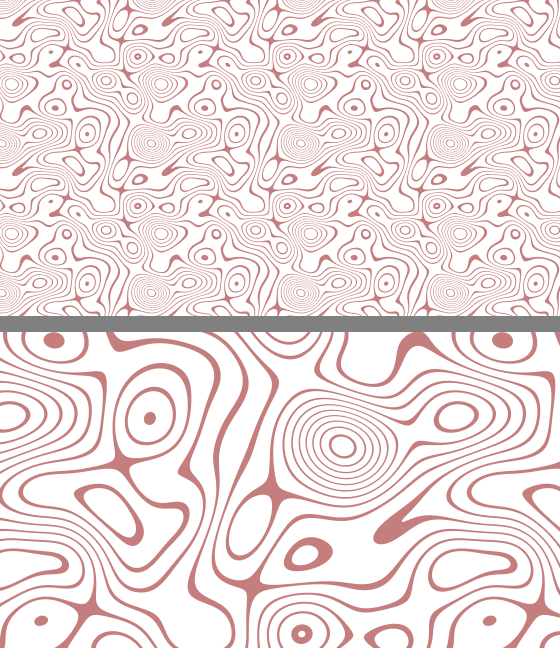
Top: the whole. Bottom: its middle third, enlarged.
This pattern is drawn by a WebGL 2 fragment shader. Its source:

```glsl
#version 300 es
precision highp float;
// Seamless topographic contour pattern: a tiling height field, made of smooth
// hashed hills and hollows, is sliced at even levels. Each line is a band of
// heights, so it is hairline on steep slopes and swells on flats and saddles.

uniform vec2 u_resolution;
out vec4 fragColor;

const float TILES_ACROSS = 3.746;   // repeats over the canvas width
const int   CELLS        = 6;       // hills per tile side
const float HILL_RADIUS  = 0.44;    // Gaussian sigma, in cells
const float LEVELS       = 6.2;     // contour levels per unit of height
const float INK_SHARE    = 0.21;    // part of each level covered by the line
const uint  SEED         = 17u;
const vec3  PAPER        = vec3(1.0);
const vec3  INK          = vec3(0.77, 0.495, 0.49);

// Three random values in 0..1 for one cell
vec3 hash3(ivec2 cell) {
    uvec3 v = uvec3(uvec2(cell), SEED) * 1664525u + 1013904223u;
    for (int i = 0; i < 2; i++) {
        v.x += v.y * v.z;
        v.y += v.z * v.x;
        v.z += v.x * v.y;
        v ^= v >> 16u;
    }
    return vec3(v & 0xffffu) / 65535.0;
}

// Sum of jittered Gaussian hills; wrapped cell indices make it tile
float heightField(vec2 p) {
    ivec2 base = ivec2(floor(p));
    float height = 0.0;
    for (int j = -2; j <= 2; j++) {
        for (int i = -2; i <= 2; i++) {
            ivec2 cell = base + ivec2(i, j);
            vec3 rnd = hash3((cell + 2 * CELLS) % CELLS);
            vec2 d = p - vec2(cell) - rnd.xy;
            float hill = exp(-dot(d, d) / (2.0 * HILL_RADIUS * HILL_RADIUS));
            height += (2.0 * rnd.z - 1.0) * hill;
        }
    }
    return height;
}

void main() {
    vec2 tilePos = gl_FragCoord.xy / u_resolution.x * TILES_ACROSS;
    float level = heightField(tilePos * float(CELLS)) * LEVELS;

    // Box-filtered coverage of the ink band within one pixel
    float footprint = max(length(vec2(dFdx(level), dFdy(level))), 1e-4);
    float offset = abs(fract(level) - 0.5);
    float halfBand = 0.5 * INK_SHARE;
    float upper = min(offset + 0.5 * footprint, halfBand);
    float lower = max(offset - 0.5 * footprint, -halfBand);
    float coverage = clamp((upper - lower) / footprint, 0.0, 1.0);

    fragColor = vec4(mix(PAPER, INK, coverage), 1.0);
}
```
